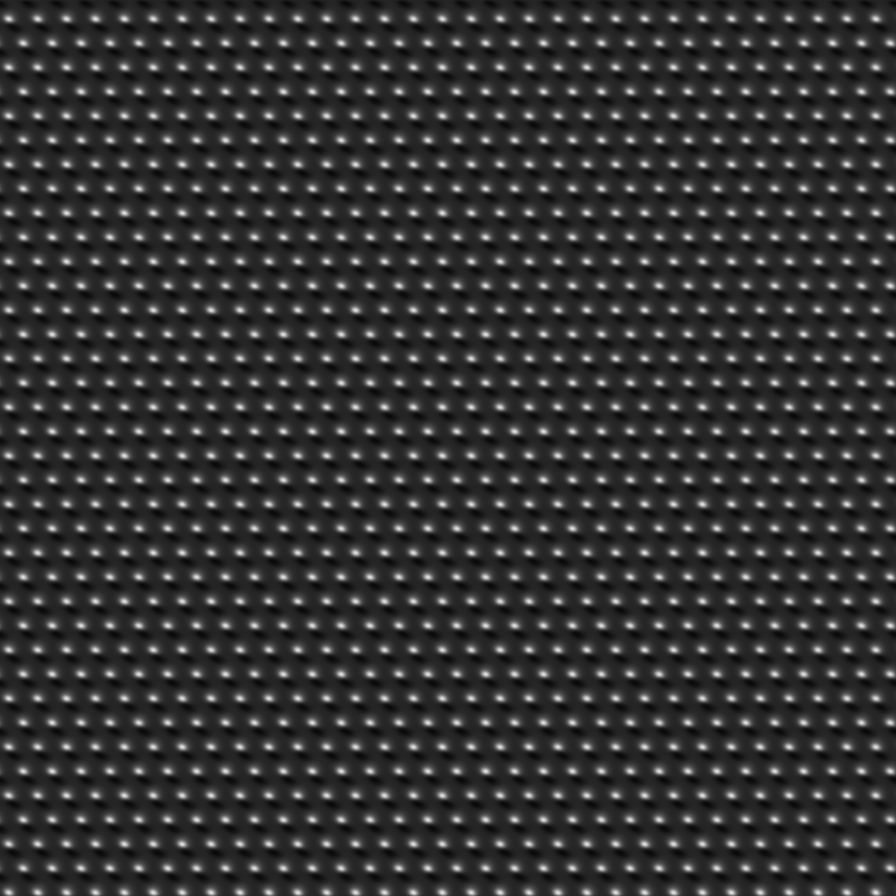
Write a WebGL 2 fragment shader that draws this pattern.

```glsl
#version 300 es
precision highp float;
// Dark sheet of small glossy bumps in staggered rows.
// Each bump sums a tight highlight and a soft halo over a charcoal base,
// then a slanted shadow beneath it darkens the result.

#define COLUMNS 31.0
#define ROWS 36.92
#define ANCHOR vec2(0.3646, 0.4905)
#define BASE_GREY 0.142
#define GLINT_GAIN 0.66
#define HALO_GAIN 0.22
#define SHADE_GAIN 0.82
#define SLANT 0.42
#define GLINT_SIZE vec2(0.108, 0.082)
#define HALO_SIZE vec2(0.180, 0.200)
#define SHADE_SIZE vec2(0.245, 0.115)
#define SHADE_OFFSET vec2(0.13, -0.255)

uniform vec2 u_resolution;
out vec4 fragColor;

// Soft elliptical spot, its long axis falling to the right by angle.
float softSpot(vec2 d, vec2 size, float angle) {
    float c = cos(angle), s = sin(angle);
    vec2 q = vec2(c * d.x - s * d.y, s * d.x + c * d.y) / size;
    return exp(-0.5 * dot(q, q));
}

void main() {
    // Lengths are measured in column pitches from one bump near the middle.
    vec2 canvas = gl_FragCoord.xy / u_resolution;
    vec2 pitch = vec2(1.0, COLUMNS / ROWS);
    vec2 p = (canvas - ANCHOR) * COLUMNS;
    float nearestRow = floor(p.y / pitch.y + 0.5);

    float glint = 0.0;
    float halo = 0.0;
    float shade = 0.0;

    // Gather light and shadow from the surrounding bumps.
    for (int j = -1; j <= 1; j++) {
        float row = nearestRow + float(j);
        float stagger = 0.5 * mod(row, 2.0);
        float nearestColumn = floor(p.x - stagger + 0.5);
        for (int i = -1; i <= 1; i++) {
            vec2 center = vec2(nearestColumn + float(i) + stagger, row * pitch.y);
            vec2 d = p - center;
            glint += softSpot(d, GLINT_SIZE, SLANT);
            halo += softSpot(d - vec2(0.02, 0.05), HALO_SIZE, -SLANT);
            shade += softSpot(d - SHADE_OFFSET, SHADE_SIZE, SLANT);
        }
    }

    float grey = BASE_GREY + GLINT_GAIN * glint + HALO_GAIN * halo;
    grey *= 1.0 - SHADE_GAIN * min(shade, 1.0);
    fragColor = vec4(vec3(clamp(grey, 0.0, 1.0)), 1.0);
}
```
